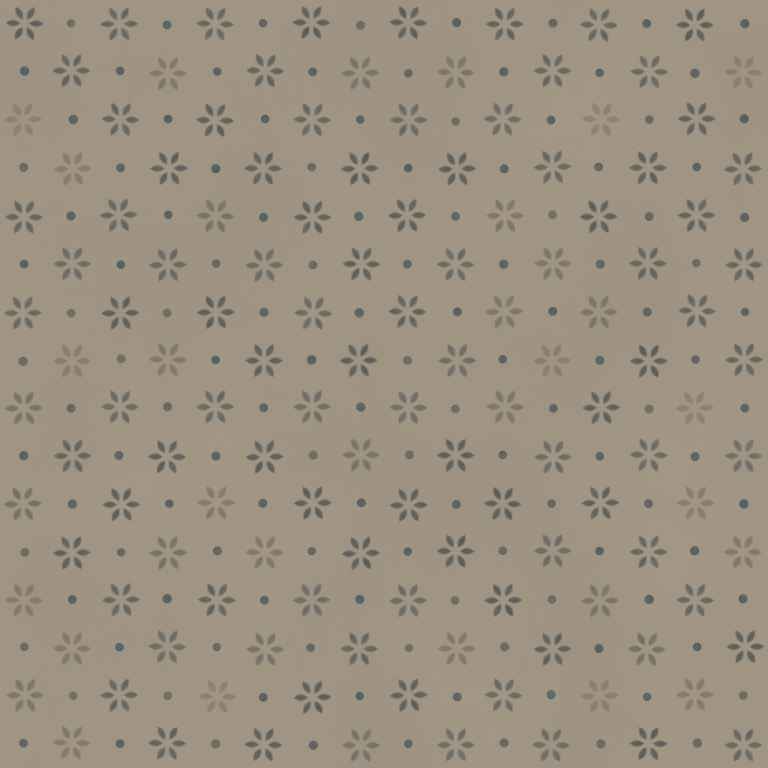
A WebGL 2 fragment shader for this pattern:

```glsl
#version 300 es
precision highp float;

#define REPEATS 16.0
#define PETALS 6.0
#define PETAL_CENTER 0.243
#define PETAL_HALF_LENGTH 0.148
#define PETAL_HALF_WIDTH 0.066
#define DOT_RADIUS 0.092
#define SOFTNESS 0.028
#define JITTER 0.03
#define TILT 0.07
#define MOTTLE 0.045

uniform vec2 u_resolution;
out vec4 fragColor;

const float TAU = 6.2831853;
const vec3 GROUND = vec3(0.627, 0.580, 0.515);
const vec3 INK_SLATE = vec3(0.335, 0.365, 0.360);
const vec3 INK_BROWN = vec3(0.420, 0.385, 0.345);
const vec3 INK_BLUE = vec3(0.285, 0.365, 0.405);

// Integer hash: two values in 0..1 per lattice point and seed
vec2 hash2(vec2 cell, uint seed) {
    uvec2 v = uvec2(cell) + uvec2(seed * 131u, seed * 277u);
    v = v * 1664525u + 1013904223u;
    v.x += v.y * 1664525u;
    v.y += v.x * 1664525u;
    v ^= v >> 16u;
    v.x += v.y * 1664525u;
    v.y += v.x * 1664525u;
    v ^= v >> 16u;
    return vec2(v & 65535u) / 65535.0;
}

// Gradient noise that wraps after a whole number of cells
float cornerSlope(vec2 cell, vec2 corner, vec2 f, vec2 period, uint seed) {
    float angle = TAU * hash2(mod(cell + corner, period), seed).x;
    return dot(vec2(cos(angle), sin(angle)), f - corner);
}

float gradientNoise(vec2 uv, vec2 period, uint seed) {
    vec2 p = uv * period;
    vec2 cell = floor(p), f = p - cell;
    vec2 s = f * f * f * (f * (f * 6.0 - 15.0) + 10.0);
    float low = mix(cornerSlope(cell, vec2(0, 0), f, period, seed),
                    cornerSlope(cell, vec2(1, 0), f, period, seed), s.x);
    float high = mix(cornerSlope(cell, vec2(0, 1), f, period, seed),
                     cornerSlope(cell, vec2(1, 1), f, period, seed), s.x);
    return mix(low, high, s.y);
}

float cloud(vec2 uv) {
    float sum = 0.0, weight = 0.5;
    vec2 period = vec2(5.0, 4.0);
    for (uint octave = 0u; octave < 4u; octave++) {
        sum += weight * gradientNoise(uv, period, octave + 11u);
        period *= 2.0;
        weight *= 0.5;
    }
    return sum;
}

// Approximate distance to a ring of pointed petals
float flowerDistance(vec2 p, float tilt) {
    float sector = TAU / PETALS;
    float angle = atan(p.y, p.x) - tilt;
    angle = mod(angle + 0.5 * sector, sector) - 0.5 * sector;
    vec2 q = length(p) * vec2(cos(angle), sin(angle));
    float along = (q.x - PETAL_CENTER) / PETAL_HALF_LENGTH;
    return abs(q.y) - PETAL_HALF_WIDTH * (1.0 - along * along);
}

void main() {
    vec2 uv = gl_FragCoord.xy / u_resolution;
    vec2 grid = uv * REPEATS;
    vec2 cell = floor(grid);
    float pixel = REPEATS / min(u_resolution.x, u_resolution.y);

    // Per-cell placement and wear
    vec2 offset = (hash2(cell, 1u) - 0.5) * 2.0 * JITTER;
    vec2 wear = hash2(cell, 2u);
    vec2 tone = hash2(cell, 3u);
    vec2 p = grid - cell - 0.5 - offset;
    bool isFlower = mod(cell.x + cell.y, 2.0) > 0.5;

    // Mottled ground
    vec3 color = GROUND * (1.0 + MOTTLE * cloud(uv));
    color *= 1.0 + 0.006 * gradientNoise(uv, vec2(96.0, 64.0), 23u);

    // Stamped motif: flowers alternate with dots
    float strength = mix(1.0, 0.42, wear.x * wear.x);
    float dist, soft;
    vec3 ink;
    if (isFlower) {
        dist = flowerDistance(p, (tone.x - 0.5) * TILT) / mix(0.96, 1.04, tone.y);
        soft = max(SOFTNESS, 0.75 * pixel);
        float core = smoothstep(0.0, -0.045, dist);
        ink = mix(INK_BROWN, INK_SLATE, core * smoothstep(0.4, 0.85, strength));
    } else {
        dist = length(p) - DOT_RADIUS * mix(0.94, 1.06, tone.y);
        soft = max(0.4 * SOFTNESS, 0.75 * pixel);
        strength = mix(0.62, 1.0, strength);
        ink = mix(INK_BROWN, INK_SLATE, smoothstep(0.72, 0.95, strength));
        ink = mix(ink, INK_BLUE, smoothstep(0.72, 0.95, tone.x) * step(0.85, strength));
    }
    float patchy = 1.0 + 0.22 * gradientNoise(uv, vec2(64.0), 31u);
    float coverage = smoothstep(soft, -soft, dist) * strength * patchy;
    fragColor = vec4(mix(color, ink, clamp(0.92 * coverage, 0.0, 1.0)), 1.0);
}
```
